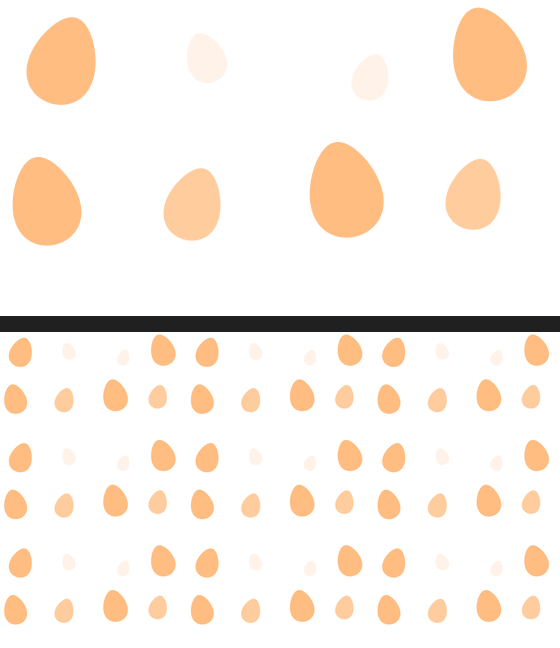
Top, the tile; bottom, the same tile 3 across and 3 down.
Reproduce this pattern procedurally as a WebGL 1 fragment shader.

```glsl
precision highp float;
// Scattered flat eggs in three peach tints on white, tiling in both directions.

uniform vec2 u_resolution;

// Three random values per grid cell, without sine
vec3 hash(vec2 cell) {
  vec3 p = fract((cell.xyx + 1.7) * vec3(0.1031, 0.1030, 0.0973));
  p += dot(p, p.yxz + 33.33);
  return fract((p.xxy + p.yzz) * p.zyx);
}

// Approximate signed distance to an upright egg, narrow end up
float eggDistance(vec2 p, float halfLength) {
  vec2 radii = halfLength * vec2(0.74, 1.0);
  radii.x *= 1.0 - 0.23 * clamp(p.y / halfLength, -1.0, 1.0);
  vec2 q = p / radii;
  float len = length(q) + 1e-4;
  return len * (len - 1.0) / (length(q / radii) + 1e-5);
}

void main() {
  vec2 uv = gl_FragCoord.xy / u_resolution;
  float aspect = u_resolution.x / u_resolution.y;
  vec3 color = vec3(1.0);

  for (int row = 0; row < 2; row++) {
    for (int column = 0; column < 4; column++) {
      vec2 cell = vec2(float(column), float(row));
      vec3 rnd = hash(cell);

      // Jittered centre; the offset wraps around the canvas edges
      vec2 center = vec2((cell.x + 0.5) / 4.0, 0.39 + 0.4 * cell.y);
      center += (rnd.xy - 0.5) * vec2(0.09, 0.08);
      vec2 p = fract(uv - center + 0.5) - 0.5;
      p.x *= aspect;

      // Neighbouring eggs lean opposite ways
      float side = 2.0 * mod(cell.x + cell.y, 2.0) - 1.0;
      float lean = side * mix(0.2, 0.36, rnd.z);
      float c = cos(lean), s = sin(lean);
      p = vec2(c * p.x - s * p.y, s * p.x + c * p.y);

      // Large eggs are orange, the rest peach below and cream above
      float large = 1.0 - step(0.5, mod(cell.x, 2.0 + cell.y));
      float size = mix(mix(0.112, 0.079, cell.y), 0.147, large);
      size *= mix(0.94, 1.06, fract(rnd.x * 7.0 + rnd.z));
      vec3 small = mix(vec3(1.0, 0.80, 0.62), vec3(1.0, 0.95, 0.91), cell.y);
      vec3 tint = mix(small, vec3(1.0, 0.74, 0.51), large);

      float coverage = clamp(0.5 - eggDistance(p, size) * u_resolution.y, 0.0, 1.0);
      color = mix(color, tint, coverage);
    }
  }
  gl_FragColor = vec4(color, 1.0);
}
```
